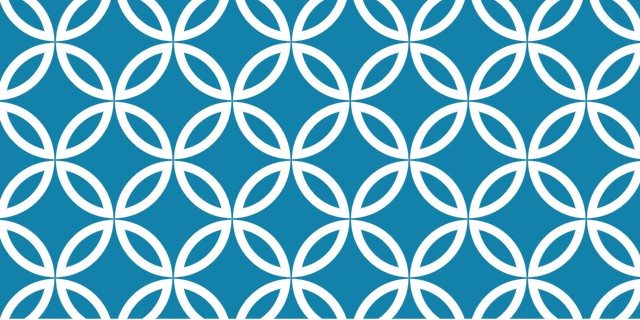
Give the GLSL for this pattern, as a WebGL 2 fragment shader.

```glsl
#version 300 es
precision highp float;

#define PITCH 0.1844            // spacing of neighbouring nodes, canvas height = 1
#define NODE vec2(0.910, 0.5)   // position of one node
#define GAP 0.013               // half gap between touching petals, in pitches
#define BAND 0.149              // petal outline width, in pitches
#define EDGE_STRIP 0.004        // white strip along the bottom edge
#define BLUE vec3(0.07, 0.51, 0.67)
#define WHITE vec3(1.0)

uniform vec2 u_resolution;
out vec4 fragColor;

// Distance to the farther of the two circle centres that form the cell's petal
float petalRadius(vec2 p) {
    vec2 cell = floor(p);
    vec2 f = p - cell;
    // Mirror alternate cells so petals meet four to a node
    if (mod(cell.x + cell.y, 2.0) > 0.5) f.x = 1.0 - f.x;
    return max(distance(f, vec2(1.0, 0.0)), distance(f, vec2(0.0, 1.0)));
}

// Smooth coverage of the region where the signed distance is negative
float coverage(float dist, float pixel) {
    return clamp(0.5 - dist / pixel, 0.0, 1.0);
}

void main() {
    vec2 uv = gl_FragCoord.xy / u_resolution.y;
    float pixel = 1.0 / u_resolution.y;
    float cellPixel = 1.2 * pixel / PITCH;

    // Petal outline: outer lens minus inner lens
    float radius = petalRadius((uv - NODE) / PITCH);
    float outer = 1.0 - GAP;
    float outline = coverage(radius - outer, cellPixel)
                  - coverage(radius - outer + BAND, cellPixel);

    // Bottom edge strip
    float strip = coverage(uv.y - EDGE_STRIP, pixel);

    fragColor = vec4(mix(BLUE, WHITE, max(outline, strip)), 1.0);
}
```
